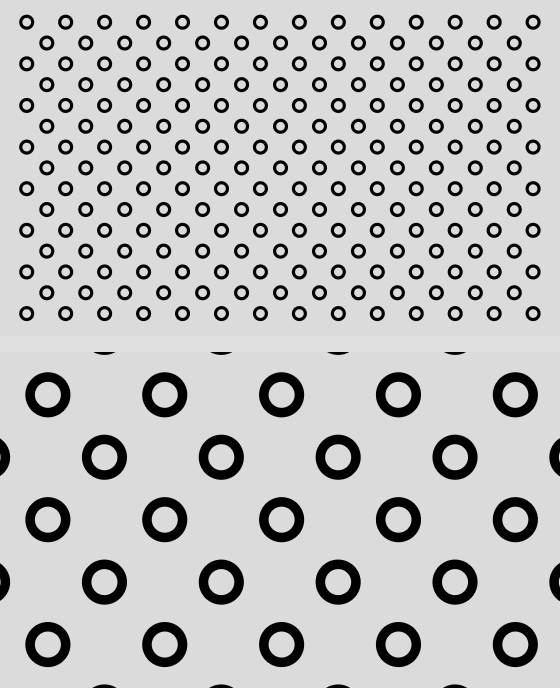
Top: the whole. Bottom: its middle third, enlarged.
A WebGL 2 fragment shader for this pattern:

```glsl
#version 300 es
precision highp float;
// Staggered rows of small black rings on a plain light grey ground.
// Each pixel finds its nearest row and column, clamped to the finite grid,
// and shades a ring by its distance from that grid point.

uniform vec2 u_resolution;
out vec4 fragColor;

// Colours
const vec3 GROUND = vec3(0.859);
const vec3 INK = vec3(0.004);

// Grid counts: even rows are long, odd rows hold one ring fewer
const float ROWS = 15.0;
const float LONG_ROW_RINGS = 14.0;

// Horizontal layout, in canvas widths
const float COLUMN_PITCH = 0.06956;
const float LONG_ROW_START = 0.0477;
const float SHORT_ROW_START = 0.0836;

// Vertical layout from the top, in canvas heights
const float ROW_PITCH = 0.06194;
const float FIRST_ROW = 0.0661;

// Ring size, in canvas widths
const float RING_RADIUS = 0.01058;
const float RING_HALF_WIDTH = 0.00284;

// Index of the grid line nearest to a position, kept within the count
float nearestIndex(float position, float start, float pitch, float count) {
    return clamp(floor((position - start) / pitch + 0.5), 0.0, count - 1.0);
}

// Signed distance to the outline of a ring
float ringDistance(vec2 offset) {
    return abs(length(offset) - RING_RADIUS) - RING_HALF_WIDTH;
}

void main() {
    vec2 uv = gl_FragCoord.xy / u_resolution;
    uv.y = 1.0 - uv.y;

    // Nearest ring centre
    float row = nearestIndex(uv.y, FIRST_ROW, ROW_PITCH, ROWS);
    float odd = mod(row, 2.0);
    float start = mix(LONG_ROW_START, SHORT_ROW_START, odd);
    float column = nearestIndex(uv.x, start, COLUMN_PITCH, LONG_ROW_RINGS - odd);
    vec2 centre = vec2(start + column * COLUMN_PITCH, FIRST_ROW + row * ROW_PITCH);

    // Square units, so rings stay round
    vec2 offset = (uv - centre) * vec2(1.0, u_resolution.y / u_resolution.x);

    // Edge softened over one pixel
    float pixel = 1.0 / u_resolution.x;
    float coverage = clamp(0.5 - ringDistance(offset) / pixel, 0.0, 1.0);
    fragColor = vec4(mix(GROUND, INK, coverage), 1.0);
}
```
